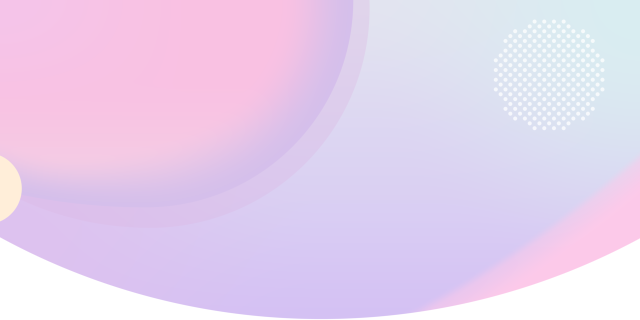
Reproduce this background procedurally as a Shadertoy shader.

```glsl
// Pastel banner: a lavender sheet with a curved lower edge carries a large
// soft pink blob, a translucent band, a pink ribbon, a cream disc and dots.
// Each part is a signed distance, blended over a smooth colour gradient.

#define BLOB_RADIUS 0.648
#define BAND_RADIUS 0.686
#define BAND_ALPHA 0.36
#define RIM_WIDTH 0.23
#define DOT_PITCH 0.0303
#define DOT_RADIUS 0.0062
#define DOT_ALPHA 0.75
#define DOT_FIELD_RADIUS 0.1745

const vec3 WHITE = vec3(1.0);
const vec3 VIOLET = vec3(0.83, 0.75, 0.955);
const vec3 LILAC = vec3(0.858, 0.825, 0.95);
const vec3 MIST = vec3(0.888, 0.895, 0.94);
const vec3 MINT = vec3(0.85, 0.93, 0.945);
const vec3 MAUVE = vec3(0.86, 0.72, 0.89);
const vec3 PINK = vec3(0.975, 0.758, 0.888);
const vec3 ORCHID = vec3(0.96, 0.77, 0.915);
const vec3 PEACH_PINK = vec3(0.955, 0.805, 0.895);
const vec3 RIM = vec3(0.835, 0.75, 0.92);
const vec3 RIBBON = vec3(0.99, 0.79, 0.915);
const vec3 CREAM = vec3(1.0, 0.935, 0.85);

// Coverage of a shape with signed distance d, smoothed over about one pixel.
float cover(float d) {
    float px = 1.0 / iResolution.y;
    return 1.0 - smoothstep(-0.7 * px, 0.7 * px, d);
}

// Circle whose left half is stretched sideways.
float roundBlob(vec2 p, vec2 center, float radius, float leftStretch) {
    vec2 q = p - center;
    if (q.x < 0.0) q.x /= leftStretch;
    return length(q) - radius;
}

vec3 sheetColor(vec2 p) {
    vec3 col = mix(VIOLET, LILAC, smoothstep(-0.1, 0.55, p.y));
    col = mix(col, MIST, smoothstep(0.4, 1.05, p.y));
    float mint = 1.0 - smoothstep(0.0, 0.9, distance(p, vec2(2.0, 1.0)));
    col = mix(col, MINT, mint);
    float mauve = 1.0 - smoothstep(0.0, 1.0, distance(p, vec2(0.0, 0.25)));
    return mix(col, vec3(0.87, 0.755, 0.935), 0.9 * mauve);
}

vec3 blobColor(vec2 p, float d) {
    float left = 1.0 - smoothstep(0.0, 0.6, p.x);
    vec3 col = mix(PINK, ORCHID, left * smoothstep(0.6, 1.0, p.y));
    col = mix(col, PEACH_PINK, 1.0 - smoothstep(0.38, 0.75, p.y));
    // The lavender rim is wide on the right and thinner to the lower left.
    float width = RIM_WIDTH * mix(0.6, 1.0, smoothstep(0.1, 0.7, p.x));
    return mix(col, RIM, smoothstep(-width, 0.0, d));
}

// Staggered lattice of dots, kept where the dot centre is inside a disc.
float dotField(vec2 p) {
    vec2 cell = round(vec2(p.x + p.y, p.x - p.y) / DOT_PITCH);
    vec2 center = 0.5 * DOT_PITCH * vec2(cell.x + cell.y, cell.x - cell.y);
    float inside = step(length(center), DOT_FIELD_RADIUS);
    return inside * cover(distance(p, center) - DOT_RADIUS);
}

void mainImage(out vec4 fragColor, in vec2 fragCoord) {
    // Canvas spans 2 by 1 units.
    vec2 p = fragCoord / iResolution.xy * vec2(2.0, 1.0);
    vec3 col = sheetColor(p);

    // Ribbon along the lower right, fading in from its upper edge.
    float u = p.x - 1.276;
    float depth = 0.023 + 0.5 * u + 0.26 * u * u - p.y;
    float ribbon = 0.5 * smoothstep(-0.012, 0.03, depth)
                 + 0.5 * smoothstep(0.0, 0.13, depth);
    col = mix(col, RIBBON, ribbon * smoothstep(1.2, 1.36, p.x));

    // Translucent band, then the blob above it.
    float band = roundBlob(p, vec2(0.469, 0.974), BAND_RADIUS, 1.2);
    col = mix(col, MAUVE, BAND_ALPHA * cover(band));
    float blob = roundBlob(p, vec2(0.456, 1.0), BLOB_RADIUS, 1.75);
    col = mix(col, blobColor(p, blob), cover(blob));

    // Dots and cream disc.
    col = mix(col, WHITE, DOT_ALPHA * dotField(p - vec2(1.716, 0.766)));
    col = mix(col, CREAM, cover(distance(p, vec2(-0.044, 0.411)) - 0.112));

    // White below the wide arc.
    float sheet = distance(p, vec2(1.003, 2.099)) - 2.096;
    col = mix(WHITE, col, cover(sheet));
    fragColor = vec4(col, 1.0);
}
```
